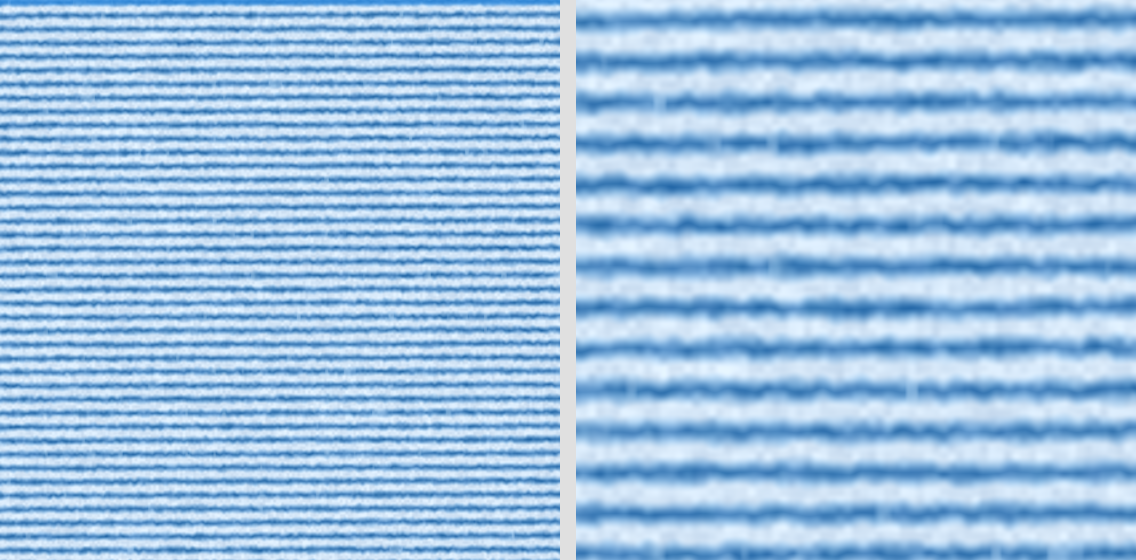
Left, the full canvas; right, a detail of the centre.
Give the GLSL for this texture, as a WebGL 2 fragment shader.

```glsl
#version 300 es
precision highp float;
// Woven cotton with about 41 narrow blue pinstripes on a pale blue ground.
// A soft distance profile draws each straight stripe; value noise roughens
// its edge, varies its dye and adds thread grain and a few pale worn slubs.

uniform vec2 u_resolution;
out vec4 fragColor;

float hash(vec2 p) {
  vec3 q = fract(vec3(p.xyx) * 0.1031);
  q += dot(q, q.yzx + 33.33);
  return fract((q.x + q.y) * q.z);
}

float noise(vec2 p) {
  vec2 cell = floor(p);
  vec2 f = fract(p);
  f = f * f * (3.0 - 2.0 * f);
  return mix(mix(hash(cell), hash(cell + vec2(1, 0)), f.x),
             mix(hash(cell + vec2(0, 1)), hash(cell + vec2(1, 1)), f.x), f.y);
}

// Noise centred on zero, from -0.5 to 0.5.
float wobble(vec2 p) {
  return noise(p) - 0.5;
}

void main() {
  vec2 uv = gl_FragCoord.xy / u_resolution;

  // Stripe coordinate: slightly tilted, nearly straight, with rough threads.
  float row = (uv.y - 0.0026 * uv.x) * 40.85 - 0.69;
  float stripe = floor(row + 0.5);
  row += 0.05 * wobble(vec2(uv.x * 9.0, stripe * 4.1));
  row += 0.13 * wobble(uv * vec2(125.0, 90.0) + 17.0);
  float dist = abs(row - stripe);

  // Soft stripe profile whose width varies along each line.
  float drift = 0.08 * wobble(vec2(uv.x * 70.0, stripe * 7.3));
  float pale = smoothstep(-0.03, 0.43 + drift, dist);

  // Sparse slubs where the dye has worn away.
  float slub = smoothstep(0.85, 0.97, noise(vec2(uv.x * 60.0, stripe * 3.7 + 5.0)));
  pale = mix(pale, 1.0, 0.35 * slub * (1.0 - pale));

  vec3 dyeBlue = vec3(0.25, 0.495, 0.725);
  vec3 groundBlue = vec3(0.835, 0.905, 0.972);
  vec3 color = mix(dyeBlue, groundBlue, pale);
  color += pale * (1.0 - pale) * vec3(0.03, 0.09, 0.12);

  // Uneven dye along the stripes, thread grain and mottled ground.
  float dye = wobble(vec2(uv.x * 95.0, stripe * 5.1 + 40.0));
  color += (1.0 - pale) * dye * vec3(0.17, 0.13, 0.11);
  color += 0.09 * wobble(uv * vec2(210.0, 190.0) + 71.0) * vec3(1.0, 0.9, 0.7);
  color += 0.06 * wobble(uv * vec2(90.0, 110.0) + 130.0) * vec3(1.0, 0.8, 0.5);
  color += 0.02 * wobble(uv * 9.0 + 30.0) * vec3(1.0, 0.8, 0.5);

  // The uppermost stripe is brighter and more saturated.
  float topEdge = smoothstep(0.985, 0.997, uv.y + 0.003 * wobble(uv * 90.0));
  color = mix(color, vec3(0.18, 0.55, 0.89), 0.7 * topEdge);

  fragColor = vec4(clamp(color, 0.0, 1.0), 1.0);
}
```
